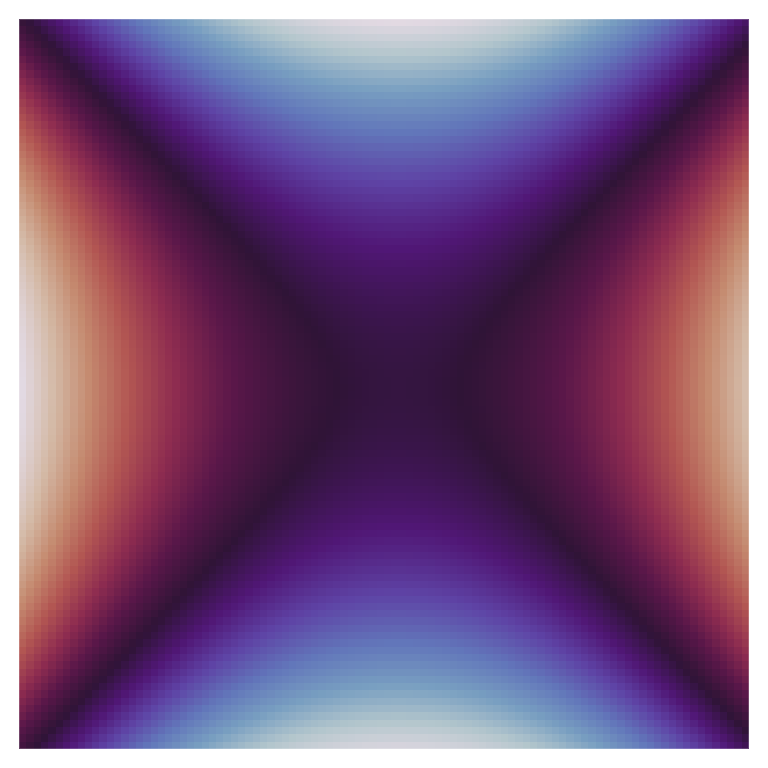
A WebGL 2 fragment shader for this background:

```glsl
#version 300 es
precision highp float;

#define MARGIN 0.0250
#define CELLS 100.0
#define SADDLE_CENTER vec2(0.040, -0.012)
#define FIELD_LOW -1.025
#define FIELD_HIGH 1.082
#define FRAME_COLOR vec3(1.0)

uniform vec2 u_resolution;
out vec4 outColor;

// Cyclic ramp: pale, blue, violet, near black, crimson, tan, pale
const int LAST_STOP = 12;
const vec3 RAMP[13] = vec3[13](
  vec3(0.886, 0.850, 0.886),
  vec3(0.700, 0.775, 0.801),
  vec3(0.470, 0.620, 0.755),
  vec3(0.384, 0.463, 0.729),
  vec3(0.369, 0.263, 0.647),
  vec3(0.315, 0.090, 0.460),
  vec3(0.185, 0.079, 0.213),
  vec3(0.350, 0.090, 0.287),
  vec3(0.557, 0.173, 0.314),
  vec3(0.698, 0.337, 0.322),
  vec3(0.770, 0.540, 0.435),
  vec3(0.830, 0.726, 0.650),
  vec3(0.886, 0.850, 0.886)
);

vec3 rampColor(float t) {
  float position = clamp(t, 0.0, 1.0) * float(LAST_STOP);
  int stop = min(int(position), LAST_STOP - 1);
  return mix(RAMP[stop], RAMP[stop + 1], position - float(stop));
}

// Hyperbolic saddle: rises along x, falls along y
float saddle(vec2 p) {
  vec2 d = p - SADDLE_CENTER;
  return d.x * d.x - d.y * d.y;
}

// Signed distance to a centered square
float squareDistance(vec2 p, float halfSize) {
  vec2 d = abs(p) - halfSize;
  return length(max(d, 0.0)) + min(max(d.x, d.y), 0.0);
}

void main() {
  float side = min(u_resolution.x, u_resolution.y);
  vec2 p = (gl_FragCoord.xy - 0.5 * u_resolution) / side;
  float halfSize = 0.5 - MARGIN;

  // Sample the field once per grid cell, from -1 to 1 across the panel
  vec2 cell = floor((p / halfSize * 0.5 + 0.5) * CELLS);
  cell = clamp(cell, 0.0, CELLS - 1.0);
  vec2 q = cell / (CELLS - 1.0) * 2.0 - 1.0;
  float level = (saddle(q) - FIELD_LOW) / (FIELD_HIGH - FIELD_LOW);

  // Frame the panel with a soft edge one pixel wide
  float inside = clamp(0.5 - squareDistance(p, halfSize) * side, 0.0, 1.0);
  outColor = vec4(mix(FRAME_COLOR, rampColor(level), inside), 1.0);
}
```
